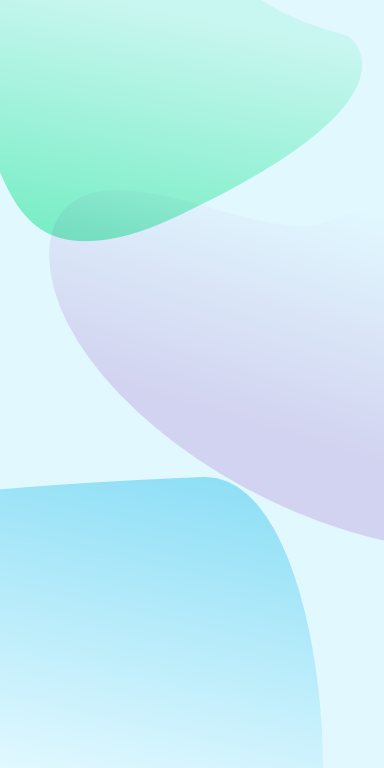
Write a Shadertoy shader that draws this background.

```glsl
// Three soft translucent blobs, mint, lavender and sky blue, on pale icy paper.

const int CURVE_STEPS = 20;

const vec3 PAPER = vec3(0.882, 0.973, 1.0);
const vec3 MINT_PALE = vec3(0.784, 0.965, 0.941);
const vec3 MINT_DEEP = vec3(0.478, 0.933, 0.776);
const vec3 LAVENDER = vec3(0.824, 0.827, 0.941);
const vec3 SKY_DEEP = vec3(0.561, 0.875, 0.965);

// Outline state: x = squared distance so far, y = sign (negative inside)
void addLine(inout vec2 outline, vec2 p, vec2 a, vec2 b) {
    vec2 edge = b - a, rel = p - a;
    vec2 gap = rel - edge * clamp(dot(rel, edge) / dot(edge, edge), 0.0, 1.0);
    outline.x = min(outline.x, dot(gap, gap));
    // Even-odd crossing of a horizontal ray
    if ((a.y > p.y) != (b.y > p.y) && rel.x < edge.x * rel.y / edge.y) {
        outline.y = -outline.y;
    }
}

vec2 cubic(vec2 a, vec2 b, vec2 c, vec2 d, float t) {
    float s = 1.0 - t;
    return s * s * s * a + 3.0 * s * t * (s * b + t * c) + t * t * t * d;
}

void addCurve(inout vec2 outline, vec2 p, vec2 a, vec2 b, vec2 c, vec2 d) {
    vec2 previous = a;
    for (int i = 1; i <= CURVE_STEPS; i++) {
        vec2 next = cubic(a, b, c, d, float(i) / float(CURVE_STEPS));
        addLine(outline, p, previous, next);
        previous = next;
    }
}

float signedDistance(vec2 outline) {
    return outline.y * sqrt(outline.x);
}

// Leaf shape hanging from the top edge
float mintBlob(vec2 p) {
    vec2 start = vec2(0.625, 2.052), tip = vec2(0.898, 1.909);
    vec2 side = vec2(0.943, 1.831), belly = vec2(0.521, 1.466);
    vec2 base = vec2(0.221, 1.372), left = vec2(0.0, 1.552), end = vec2(-0.104, 2.052);
    vec2 o = vec2(100.0, 1.0);
    addCurve(o, p, start, vec2(0.682, 1.979), vec2(0.794, 1.938), tip);
    addCurve(o, p, tip, vec2(0.919, 1.904), vec2(0.943, 1.870), side);
    addCurve(o, p, side, vec2(0.943, 1.714), vec2(0.755, 1.581), belly);
    addCurve(o, p, belly, vec2(0.448, 1.430), vec2(0.339, 1.372), base);
    addCurve(o, p, base, vec2(0.104, 1.372), vec2(0.047, 1.440), left);
    addCurve(o, p, left, vec2(-0.052, 1.674), vec2(-0.104, 1.870), end);
    addLine(o, p, end, start);
    return signedDistance(o);
}

// Wide bowl with a wavy rim, running off the right edge
float lavenderBlob(vec2 p) {
    vec2 left = vec2(0.128, 1.336), crest = vec2(0.299, 1.505);
    vec2 dip = vec2(0.794, 1.411), rim = vec2(1.042, 1.461), foot = vec2(1.042, 0.583);
    vec2 o = vec2(100.0, 1.0);
    addCurve(o, p, left, vec2(0.128, 1.440), vec2(0.188, 1.505), crest);
    addCurve(o, p, crest, vec2(0.469, 1.505), vec2(0.638, 1.411), dip);
    addCurve(o, p, dip, vec2(0.859, 1.411), vec2(0.898, 1.464), rim);
    addLine(o, p, rim, foot);
    addCurve(o, p, foot, vec2(0.560, 0.677), vec2(0.128, 1.049), left);
    return signedDistance(o);
}

// Rounded hill rising from the lower left corner
float skyBlob(vec2 p) {
    vec2 left = vec2(-0.052, 0.721), top = vec2(0.534, 0.758), right = vec2(0.841, 0.0);
    vec2 cornerR = vec2(0.841, -0.052), cornerL = vec2(-0.052);
    vec2 o = vec2(100.0, 1.0);
    addCurve(o, p, left, vec2(0.156, 0.740), vec2(0.339, 0.750), top);
    addCurve(o, p, top, vec2(0.742, 0.758), vec2(0.841, 0.333), right);
    addLine(o, p, right, cornerR);
    addLine(o, p, cornerR, cornerL);
    addLine(o, p, cornerL, left);
    return signedDistance(o);
}

vec3 gradient(vec2 p, vec2 from, vec2 to, vec3 first, vec3 last) {
    vec2 axis = to - from;
    return mix(first, last, clamp(dot(p - from, axis) / dot(axis, axis), 0.0, 1.0));
}

// Multiply blend: the ink shows as its own colour on bare paper
vec3 layInk(vec3 base, vec3 ink, float dist, float pixel) {
    float coverage = clamp(0.5 - dist / pixel, 0.0, 1.0);
    return base * mix(vec3(1.0), ink / PAPER, coverage);
}

void mainImage(out vec4 fragColor, in vec2 fragCoord) {
    // Canvas spans 1 unit across and 2 units up
    vec2 p = fragCoord / iResolution.xy * vec2(1.0, 2.0);
    float pixel = 2.0 / iResolution.y;

    vec3 mint = gradient(p, vec2(0.5, 1.952), vec2(0.38, 1.351), MINT_PALE, MINT_DEEP);
    vec3 lavender = gradient(p, vec2(0.7, 1.53), vec2(0.521, 0.933), PAPER, LAVENDER);
    vec3 sky = gradient(p, vec2(0.6, 0.743), vec2(0.416, -0.092), SKY_DEEP, PAPER);

    vec3 color = PAPER;
    color = layInk(color, lavender, lavenderBlob(p), pixel);
    color = layInk(color, mint, mintBlob(p), pixel);
    color = layInk(color, sky, skyBlob(p), pixel);
    fragColor = vec4(color, 1.0);
}
```
